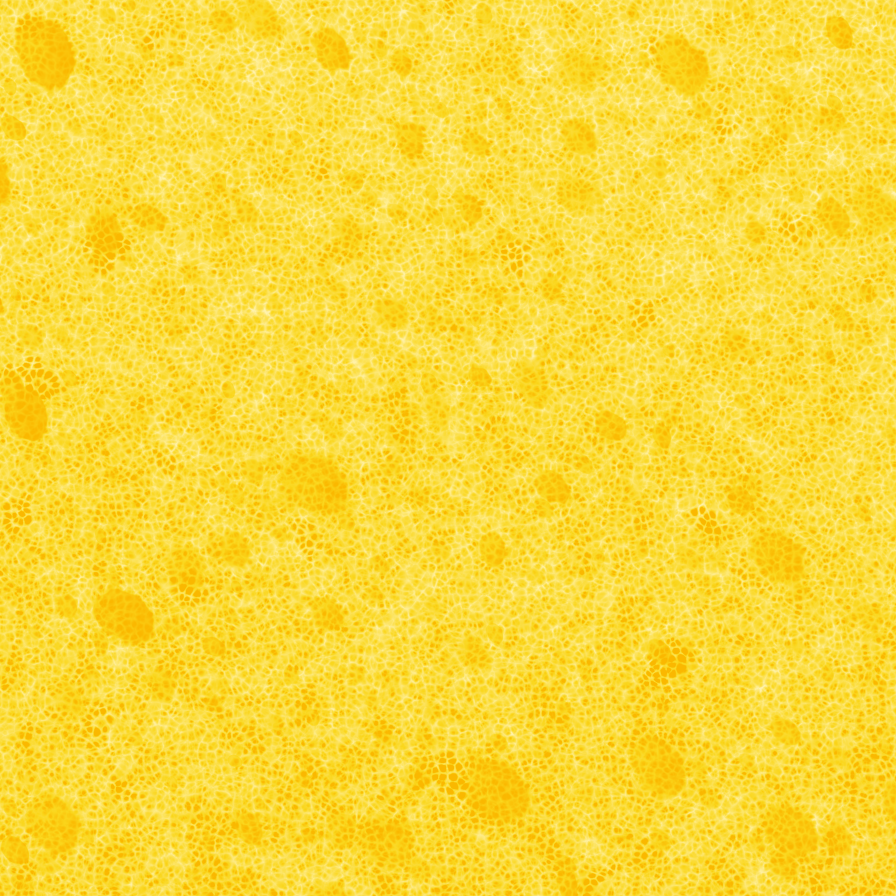
This texture is drawn by a Shadertoy shader. Its source:

```glsl
// Yellow sponge: a fine foam of pale cell walls from Voronoi borders,
// patched by gradient noise, with tilted oval pores of three sizes
// sunk into it. One tone value is finally mapped to the yellows.

vec2 hash2(vec2 p) {
    vec3 h = fract(p.xyx * vec3(0.1031, 0.1030, 0.0973));
    h += dot(h, h.yzx + 33.33);
    return fract((h.xx + h.yz) * h.zy);
}

float gradientNoise(vec2 p) {
    vec2 i = floor(p), f = p - i;
    vec2 u = f * f * f * (f * (f * 6.0 - 15.0) + 10.0);
    vec2 e = vec2(0.0, 1.0);
    float a = dot(hash2(i) * 2.0 - 1.0, f);
    float b = dot(hash2(i + e.yx) * 2.0 - 1.0, f - e.yx);
    float c = dot(hash2(i + e.xy) * 2.0 - 1.0, f - e.xy);
    float d = dot(hash2(i + e.yy) * 2.0 - 1.0, f - e.yy);
    return mix(mix(a, b, u.x), mix(c, d, u.x), u.y);
}

// x: wall strength, high around rounded holes; y: random value per cell
vec2 foam(vec2 p) {
    vec2 base = floor(p);
    float nearest = 9.0, second = 9.0, id = 0.0;
    for (int y = -1; y <= 1; y++)
    for (int x = -1; x <= 1; x++) {
        vec2 cell = base + vec2(x, y);
        vec2 jitter = hash2(cell);
        float d = length(cell + jitter - p);
        if (d < nearest) {
            second = nearest;
            nearest = d;
            id = fract(jitter.x * 7.3 + jitter.y * 3.7);
        } else {
            second = min(second, d);
        }
    }
    float border = 1.0 - smoothstep(0.02, 0.5, second - nearest);
    return vec2(mix(border, smoothstep(0.15, 0.7, nearest), 0.45), id);
}

// Depth of scattered ovals, leaning from upper left to lower right
float pores(vec2 uv, float grid, float chance, float minRadius, float maxRadius) {
    vec2 base = floor(uv * grid);
    float wobble = 0.22 * gradientNoise(uv * 50.0) + 0.14 * gradientNoise(uv * 120.0);
    float depth = 0.0;
    for (int y = -1; y <= 1; y++)
    for (int x = -1; x <= 1; x++) {
        vec2 cell = base + vec2(x, y);
        vec2 look = hash2(cell + grid * 3.0 + 17.0);
        vec2 form = hash2(cell + grid * 5.0 + 71.0);
        if (look.x > chance) continue;
        vec2 offset = uv - (cell + 0.1 + 0.8 * hash2(cell + grid)) / grid;
        float angle = -0.95 + 0.9 * (form.x - 0.5);
        vec2 axis = vec2(cos(angle), sin(angle));
        vec2 q = vec2(dot(offset, axis), dot(offset, vec2(-axis.y, axis.x)));
        q *= vec2(0.84, 1.18) / mix(minRadius, maxRadius, form.y);
        float softness = mix(0.05, 0.32, look.y);
        float inside = 1.0 - smoothstep(1.0 - softness, 1.0 + softness, length(q) + wobble);
        float shade = 0.92 + 0.12 * clamp(q.x + q.y, -1.0, 1.0);
        depth = max(depth, inside * shade * mix(1.0, 0.65, look.y));
    }
    return depth;
}

vec3 spongeColor(float tone) {
    vec3 orange = vec3(0.98, 0.72, 0.0);
    vec3 golden = vec3(0.98, 0.84, 0.11);
    vec3 lemon = vec3(0.99, 0.90, 0.42);
    vec3 cream = vec3(1.0, 0.95, 0.68);
    vec3 color = mix(orange, golden, clamp(tone / 0.3, 0.0, 1.0));
    color = mix(color, lemon, clamp((tone - 0.3) / 0.7, 0.0, 1.0));
    return mix(color, cream, clamp((tone - 1.0) / 0.5, 0.0, 1.0));
}

vec3 sponge(vec2 uv) {
    // Foam of uneven cell size, with a finer one showing between
    vec2 warp = vec2(gradientNoise(uv * 30.0), gradientNoise(uv * 30.0 + 40.0));
    vec2 p = uv + 0.006 * warp;
    vec2 coarse = foam(p * 116.0);
    vec2 fine = foam(p * 185.0 + 31.0);
    float walls = mix(coarse.x, fine.x, 0.3);

    // Pale and deep patches, growing more golden toward the bottom
    float patches = 0.40 * gradientNoise(uv * 19.0) + 0.42 * gradientNoise(uv * 48.0 + 9.0);
    float tone = 0.55 + 0.20 * (uv.y - 0.5) + 0.16 * gradientNoise(uv * 5.0 + 3.0) + patches;

    // Walls glint and break off here and there
    float glint = 1.0 + 1.1 * gradientNoise(uv * 85.0 + 21.0);
    tone += 0.98 * (walls - 0.46) * glint + 0.20 * (coarse.y - 0.5);

    // Ragged spots where the cells are torn open
    float torn = smoothstep(0.3, 0.48, gradientNoise(uv * 13.0 + 5.0));
    tone -= 0.75 * torn * (1.0 - coarse.x);

    // Pores, whose floors keep a faint trace of the foam
    float depth = pores(uv, 6.0, 0.55, 0.020, 0.036);
    depth = max(depth, 0.92 * pores(uv, 10.0, 0.55, 0.011, 0.019));
    depth = max(depth, 0.7 * pores(uv, 22.0, 0.42, 0.006, 0.011));
    float poreFloor = 0.06 + 0.18 * (walls - 0.4) + 0.12 * patches;
    return spongeColor(mix(tone, poreFloor, depth));
}

void mainImage(out vec4 fragColor, in vec2 fragCoord) {
    // Four samples per pixel smooth the thin walls
    vec3 color = vec3(0.0);
    for (int i = 0; i < 4; i++) {
        vec2 shift = vec2(i % 2, i / 2) * 0.5 - 0.25;
        color += sponge((fragCoord + shift) / iResolution.y);
    }
    fragColor = vec4(color / 4.0, 1.0);
}
```
